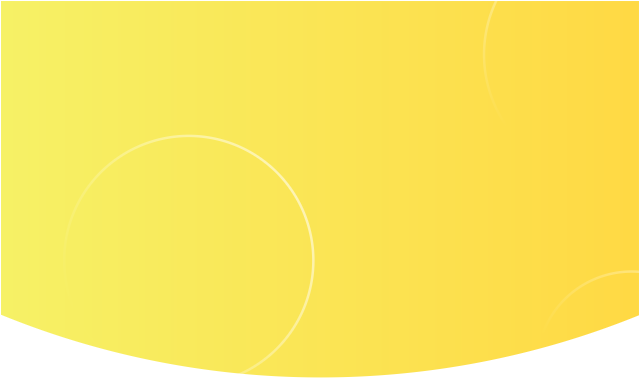
Reproduce this background procedurally as a WebGL 2 fragment shader.

```glsl
#version 300 es
precision highp float;

uniform vec2 u_resolution;
out vec4 outColor;

const vec3 PAPER = vec3(1.0);
const vec3 LEMON = vec3(0.965, 0.945, 0.40);
const vec3 AMBER = vec3(1.0, 0.85, 0.265);
const float LINE_WIDTH = 0.0039;

// Coverage of a shape from its signed distance, softened over one pixel
float fill(float dist, float pixel) {
    return clamp(0.5 - dist / pixel, 0.0, 1.0);
}

float boxDistance(vec2 p, vec2 center, vec2 halfSize) {
    vec2 d = abs(p - center) - halfSize;
    return length(max(d, 0.0)) + min(max(d.x, d.y), 0.0);
}

float circleDistance(vec2 p, vec2 center, float radius) {
    return length(p - center) - radius;
}

// Thin ring, brightest towards the given angle and gone where the slope reaches fadeStart
float fadingRing(vec2 p, vec2 center, float radius, float angle,
                 float fadeStart, float peak, float pixel) {
    float dist = abs(circleDistance(p, center, radius)) - 0.5 * LINE_WIDTH;
    vec2 outward = (p - center) / max(length(p - center), 1e-4);
    float slope = dot(outward, vec2(cos(angle), sin(angle)));
    float fade = clamp((slope - fadeStart) / (1.0 - fadeStart), 0.0, 1.0);
    return fill(dist, pixel) * fade * peak;
}

void main() {
    // Canvas width is one unit
    float pixel = 1.0 / u_resolution.x;
    vec2 p = gl_FragCoord.xy * pixel;
    vec2 canvas = vec2(1.0, u_resolution.y * pixel);

    // Horizontal gradient
    vec3 color = mix(LEMON, AMBER, p.x);

    // Fading outline rings
    float glow = fadingRing(p, vec2(0.2949, 0.1992), 0.1947, radians(30.0), -1.0, 0.55, pixel);
    glow = max(glow, fadingRing(p, vec2(0.951, 0.521), 0.1947, radians(100.0), -0.43, 0.38, pixel));
    glow = max(glow, fadingRing(p, vec2(0.987, 0.034), 0.148, radians(45.0), -0.42, 0.36, pixel));
    color = mix(color, PAPER, glow);

    // Panel with a narrow margin and a curved lower edge
    float panel = boxDistance(p, 0.5 * canvas, 0.5 * canvas - 0.0016);
    float bowl = circleDistance(p, vec2(0.501, 1.3385), 1.322);
    color = mix(PAPER, color, fill(max(panel, bowl), pixel));

    outColor = vec4(color, 1.0);
}
```
